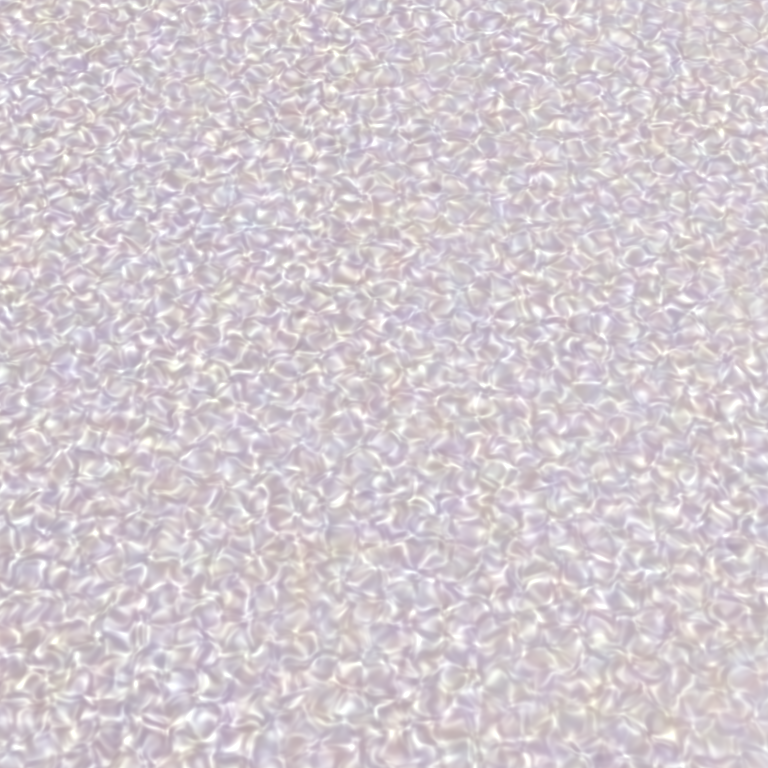
Give the GLSL for this texture, as a Shadertoy shader.

```glsl
const vec3 BASE_GREY = vec3(0.834, 0.799, 0.822);
const vec3 GRAIN_TINT = vec3(0.97, 1.04, 0.95);
const vec3 WARM_SHIFT = vec3(0.016, 0.004, -0.036);
const vec3 VIOLET_SHIFT = vec3(0.010, -0.016, 0.012);
const float GRAIN_SCALE = 55.0;

float hash(vec2 p) {
    return fract(sin(dot(p, vec2(127.1, 311.7))) * 43758.5453);
}

vec2 randomDirection(vec2 cell) {
    float angle = 6.28319 * hash(cell);
    return vec2(cos(angle), sin(angle));
}

// Gradient noise, roughly -0.7 to 0.7
float noise(vec2 p) {
    vec2 cell = floor(p);
    vec2 f = fract(p);
    vec2 w = f * f * f * (f * (f * 6.0 - 15.0) + 10.0);
    float a = dot(randomDirection(cell), f);
    float b = dot(randomDirection(cell + vec2(1, 0)), f - vec2(1, 0));
    float c = dot(randomDirection(cell + vec2(0, 1)), f - vec2(0, 1));
    float d = dot(randomDirection(cell + vec2(1, 1)), f - vec2(1, 1));
    return mix(mix(a, b, w.x), mix(c, d, w.x), w.y);
}

float fbm(vec2 p, int octaves) {
    float sum = 0.0;
    float amplitude = 0.6;
    for (int i = 0; i < octaves; i++) {
        sum += amplitude * noise(p);
        p = mat2(1.6, 1.2, -1.2, 1.6) * p + 17.3;
        amplitude *= 0.6;
    }
    return sum;
}

// Receding ground: grains shrink and flatten towards the top
vec2 groundPlane(vec2 uv) {
    return vec2((uv.x - 0.5) * (1.0 + 0.3 * uv.y), uv.y + 0.35 * uv.y * uv.y);
}

// Bent, worm-like grains with a brighter upper tail
float grains(vec2 p) {
    vec2 bend = vec2(noise(p * 0.6 + 31.0), noise(p * 0.6 + 73.0));
    vec2 q = p + 0.8 * bend;
    float s = 0.72 * noise(q) + 0.55 * noise(q * 1.65 + 41.0);
    return s + 0.8 * (s * s - 0.035);
}

// Sparse dark flecks, wider than tall
float flecks(vec2 p) {
    return smoothstep(0.36, 0.62, noise(p * vec2(0.35, 0.6) + 211.0));
}

void mainImage(out vec4 fragColor, in vec2 fragCoord) {
    vec2 uv = fragCoord / iResolution.y;
    vec2 ground = groundPlane(uv);
    vec2 p = ground * GRAIN_SCALE;

    // Grain brightness, calmer in broad patches and to the right
    float patches = fbm(ground * 5.0 + 9.0, 3);
    float contrast = 0.32 * (1.0 - 0.2 * uv.x + 0.5 * patches);
    float tone = contrast * grains(p);
    tone += 0.035 * fbm(ground * 9.0 + 57.0, 3) + 0.016 * (uv.x - 0.5);
    tone -= 0.06 * flecks(p);

    // Warm, cool and violet tints, softer than the grains
    float warmth = 1.6 * noise(p * 0.55 + 97.0) + 1.2 * fbm(ground * 4.0 + 23.0, 3);
    float violet = 1.5 * noise(p * 0.4 + 151.0) - 4.0 * tone;

    vec3 color = BASE_GREY + GRAIN_TINT * tone;
    color += WARM_SHIFT * warmth + VIOLET_SHIFT * violet;
    fragColor = vec4(clamp(color, 0.0, 1.0), 1.0);
}
```
